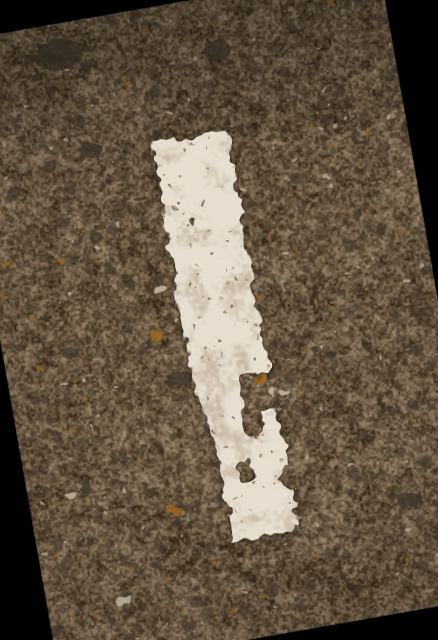
Write a WebGL 2 fragment shader that draws this texture.

```glsl
#version 300 es
precision highp float;
// Worn white road stripe on speckled asphalt, on a sheet tilted over black.
// Asphalt is layered value noise with scattered stones; the paint is a distance
// field with bites cut out, roughened by noise and dotted with pits.
uniform vec2 u_resolution;
out vec4 fragColor;

const float TILT = 0.1745;
const vec3 SOIL_DARK = vec3(0.205, 0.150, 0.085);
const vec3 SOIL_LIGHT = vec3(0.595, 0.515, 0.415);
const vec3 STONE_DARK = vec3(0.245, 0.205, 0.160);
const vec3 STONE_PALE = vec3(0.74, 0.69, 0.61);
const vec3 RUST = vec3(0.61, 0.39, 0.10);
const vec3 PAINT = vec3(0.905, 0.870, 0.815);
const vec3 PAINT_WORN = vec3(0.79, 0.73, 0.65);
const float STRIPE_TOP = 0.293, STRIPE_BOTTOM = -0.344;
const float STRIPE_LEFT = -0.056, STRIPE_RIGHT = 0.0655;
// Larger single stones: centre and radius
const vec3 DARK_SPOTS[5] = vec3[5](vec3(-0.153, 0.297, 0.016), vec3(-0.174, 0.452, 0.030),
  vec3(0.073, 0.415, 0.018), vec3(0.243, -0.328, 0.015), vec3(-0.076, -0.080, 0.016));
const vec3 RUST_SPOTS[4] = vec3[4](vec3(-0.099, -0.008, 0.009), vec3(-0.121, -0.281, 0.009),
  vec3(-0.314, 0.144, 0.006), vec3(0.046, -0.102, 0.008));
const vec3 PALE_SPOTS[5] = vec3[5](vec3(-0.222, -0.405, 0.008), vec3(-0.275, -0.230, 0.006),
  vec3(-0.082, 0.062, 0.006), vec3(0.080, -0.130, 0.006), vec3(0.062, -0.125, 0.005));

float hash(vec2 p) {
  uvec2 q = uvec2(ivec2(floor(p))) * uvec2(1597334673u, 3812015801u);
  uint n = (q.x ^ q.y) * 1597334673u;
  n = (n ^ (n >> 15)) * 2246822519u;
  return float((n ^ (n >> 13)) >> 8) / 16777216.0;
}

float noise(vec2 p) {
  vec2 i = floor(p), f = fract(p);
  f = f * f * (3.0 - 2.0 * f);
  return mix(mix(hash(i), hash(i + vec2(1, 0)), f.x),
             mix(hash(i + vec2(0, 1)), hash(i + vec2(1, 1)), f.x), f.y);
}

// Coverage of randomly placed round stones, with a random value for the topmost
vec2 scatter(vec2 p, float scale, float density, float maxRadius, float aa) {
  p *= scale;
  vec2 cell = floor(p), result = vec2(0.0);
  for (int y = -1; y <= 1; y++)
    for (int x = -1; x <= 1; x++) {
      vec2 id = cell + vec2(x, y);
      if (hash(id + 71.0) > density) continue;
      vec2 centre = id + 0.2 + 0.6 * vec2(hash(id + 13.0), hash(id + 37.0));
      float radius = maxRadius * mix(0.35, 1.0, hash(id + 101.0));
      float soft = aa * scale;
      float cover = 1.0 - smoothstep(-soft, soft, length(p - centre) - radius);
      if (cover > result.x) result = vec2(cover, hash(id + 151.0));
    }
  return result;
}

float spot(vec2 p, vec3 s, float aa) {
  return 1.0 - smoothstep(-aa, aa, length((p - s.xy) * vec2(0.8, 1.2)) - s.z);
}

float capsule(vec2 p, vec2 a, vec2 b, float r) {
  vec2 d = b - a;
  return length(p - a - d * clamp(dot(p - a, d) / dot(d, d), 0.0, 1.0)) - r;
}

// Negative inside the paint
float stripe(vec2 p) {
  float left = mix(-0.037, STRIPE_LEFT, smoothstep(-0.22, -0.09, p.y));
  float right = STRIPE_RIGHT - 0.010 * p.y;
  float d = max(max(left - p.x, p.x - right), max(p.y - STRIPE_TOP, STRIPE_BOTTOM - p.y));
  float bite = capsule(p, vec2(0.027, -0.104), vec2(0.025, -0.174), 0.014);
  bite = min(bite, capsule(p, vec2(0.036, -0.121), vec2(0.100, -0.123), 0.026));
  bite = min(bite, capsule(p, vec2(-0.001, -0.232), vec2(-0.002, -0.245), 0.012));
  bite = min(bite, length(p - vec2(0.068, -0.262)) - 0.016);
  bite = min(bite, length(p - vec2(-0.014, 0.160)) - 0.006);
  bite = min(bite, length(p - vec2(0.006, 0.295)) - 0.008);
  return max(d, -bite);
}

vec3 asphalt(vec2 p, vec2 warped, float aa) {
  float tone = 0.49 + 0.62 * (noise(p * 260.0) - 0.5) + 0.42 * (noise(p * 120.0 + 40.0) - 0.5)
    + 0.30 * (noise(p * 45.0 + 80.0) - 0.5) + 0.18 * (noise(p * 9.0) - 0.5);
  vec3 color = mix(SOIL_DARK, SOIL_LIGHT, clamp(tone, 0.0, 1.15));
  vec2 big = scatter(warped, 34.0, 0.50, 0.33, aa * 1.5);
  color = mix(color, STONE_DARK * (0.85 + 0.4 * big.y), big.x * 0.60);
  vec2 small = scatter(warped + 3.0, 85.0, 0.45, 0.36, aa);
  color = mix(color, mix(STONE_DARK, SOIL_LIGHT, small.y * small.y), small.x * 0.6);
  vec2 fleck = scatter(warped + 7.0, 65.0, 0.06, 0.24, aa);
  color = mix(color, fleck.y < 0.35 ? RUST : STONE_PALE, fleck.x * 0.75);
  for (int i = 0; i < 5; i++) color = mix(color, STONE_DARK, 0.75 * spot(warped, DARK_SPOTS[i], aa));
  for (int i = 0; i < 4; i++) color = mix(color, RUST, 0.8 * spot(warped, RUST_SPOTS[i], aa));
  for (int i = 0; i < 5; i++) color = mix(color, STONE_PALE, 0.9 * spot(warped, PALE_SPOTS[i], aa));
  return color * (1.04 - 0.20 * smoothstep(0.15, 0.52, p.y) - 0.35 * dot(p, p));
}

void main() {
  float aa = 1.0 / u_resolution.y;
  vec2 q = (gl_FragCoord.xy - 0.5 * u_resolution) * aa;
  float c = cos(TILT), s = sin(TILT);
  vec2 p = vec2(c * q.x + s * q.y, c * q.y - s * q.x);
  vec2 warped = p + 0.009 * (vec2(noise(p * 95.0), noise(p * 95.0 + 17.0)) - 0.5);
  vec3 color = asphalt(p, warped, aa);

  // Paint: ragged outline, worn patches and dark pits
  float edge = stripe(warped) + 0.011 * (noise(p * 48.0 + 5.0) - 0.5) + 0.005 * (noise(p * 150.0) - 0.5);
  float wear = 0.65 * noise(p * 38.0 + 9.0) + 0.35 * noise(p * 170.0 + 3.0);
  vec3 paint = mix(PAINT, PAINT_WORN, smoothstep(0.45, 0.95, wear));
  vec2 pit = scatter(warped + 11.0, 62.0, 0.30, 0.17, aa);
  paint = mix(paint, SOIL_LIGHT * (0.5 + 0.7 * pit.y), pit.x * 0.8);
  color *= 1.0 - 0.22 * (1.0 - smoothstep(0.0, 0.008, edge));
  color = mix(color, paint, 1.0 - smoothstep(-aa, aa, edge));

  // Black surround beyond the tilted sheet
  vec2 beyond = abs(p) - 0.5 * vec2(u_resolution.x * aa, 1.0);
  color *= 1.0 - smoothstep(-aa, aa, max(beyond.x, beyond.y));
  fragColor = vec4(color, 1.0);
}
```
